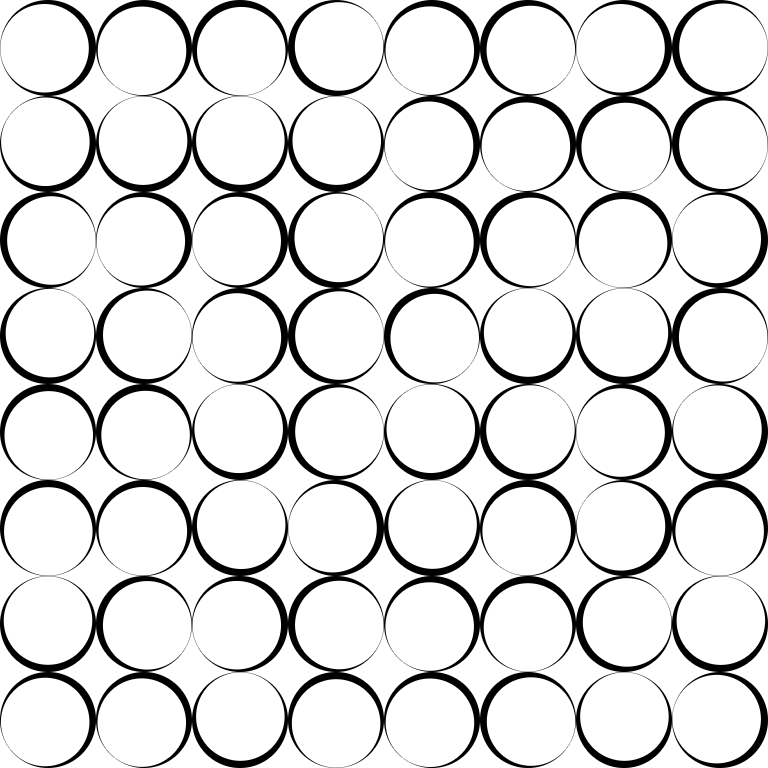
This pattern is drawn by a Shadertoy shader. Its source:

```glsl
// Eight by eight grid of touching black rings, each with an off-centre white disc turned at random.

float hash(vec2 p) {
    return fract(sin(dot(p, vec2(127.1, 311.7))) * 43758.5453);
}

// Antialiased coverage of a disc; pixel is the size of one pixel in cell units
float disc(vec2 p, float radius, float pixel) {
    return clamp(0.5 + (radius - length(p)) / pixel, 0.0, 1.0);
}

void mainImage(out vec4 fragColor, in vec2 fragCoord) {
    vec2 grid = 8.0 * fragCoord / iResolution.xy;
    vec2 cell = floor(grid);
    vec2 p = fract(grid) - 0.5;
    float pixel = 8.0 / min(iResolution.x, iResolution.y);

    // The inner disc shifts away from the thick side of the ring
    float angle = 6.2831853 * hash(cell + 1.0);
    vec2 shift = 0.036 * vec2(cos(angle), sin(angle));

    // Subtracting coverages keeps the hairline side faint rather than broken
    float ink = disc(p, 0.5, pixel) - disc(p - shift, 0.461, pixel);
    fragColor = vec4(vec3(1.0 - clamp(ink, 0.0, 1.0)), 1.0);
}
```
